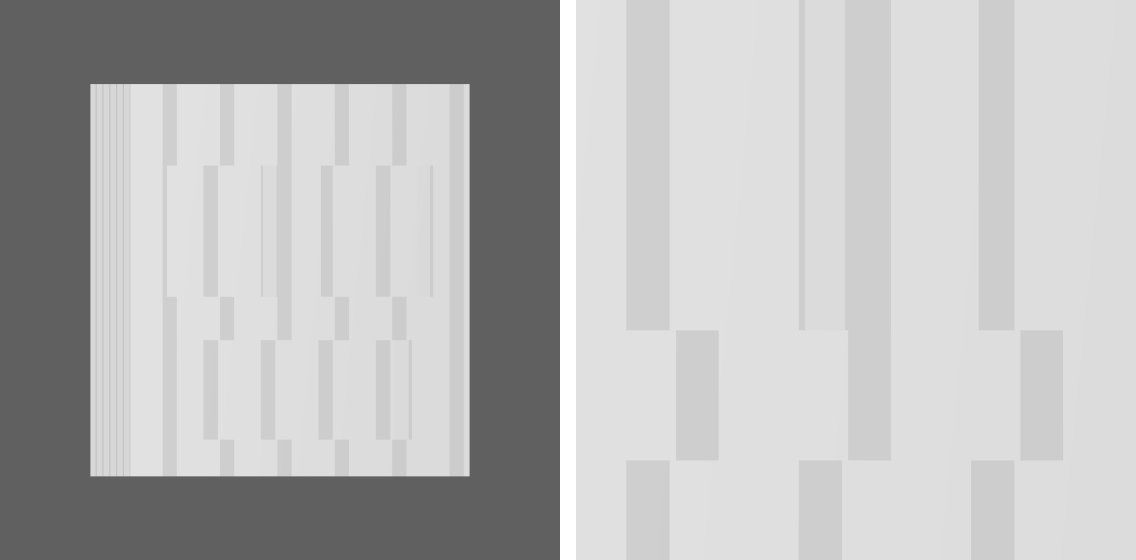
Left, the full canvas; right, a detail of the centre.
Reproduce this pattern procedurally as a WebGL 2 fragment shader.

```glsl
#version 300 es
precision highp float;
// A pale panel of staggered vertical slats with a ribbed left edge, on a dark grey field.

uniform vec2 u_resolution;
out vec4 outColor;

// Smoothed coverage of the interval from a to b, with pixel size px
float span(float v, float a, float b, float px) {
    float h = 0.5 * px;
    return clamp((min(v + h, b) - max(v - h, a)) / px, 0.0, 1.0);
}

void main() {
    // Canvas of 768 units, measured from the top left
    vec2 px = 768.0 / u_resolution;
    vec2 p = gl_FragCoord.xy * px;
    p.y = 768.0 - p.y;

    // Horizontal bands: tall and short shifted rows, plain rows elsewhere
    float tallRow = span(p.y, 227.0, 407.0, px.y);
    float shortRow = span(p.y, 466.5, 603.0, px.y);
    float plainRow = 1.0 - tallRow - shortRow;

    // Slats, evenly spaced; shifted rows sit between the plain ones
    float slat = 0.0;
    for (int i = 0; i < 6; i++) {
        float plainX = 223.0 + 78.72 * float(i);
        slat += plainRow * span(p.x, plainX, plainX + 19.5, px.x);
        if (i < 4) {
            float shiftX = 279.0 + 78.8 * float(i);
            slat += shortRow * span(p.x, shiftX, shiftX + 19.8, px.x);
            float startX = shiftX + (i == 2 ? 3.5 : 0.0);
            float endX = shiftX + (i == 1 ? 3.0 : 19.8);
            slat += tallRow * span(p.x, startX, endX, px.x);
        }
    }

    // Columns that run through the shifted rows, and narrow end slats
    slat += (tallRow + shortRow) * span(p.x, 616.6, 636.1, px.x);
    slat += tallRow * (span(p.x, 223.0, 229.0, px.x)
                     + span(p.x, 379.0, 400.0, px.x)
                     + span(p.x, 589.5, 594.0, px.x));
    slat += shortRow * (span(p.x, 223.0, 242.5, px.x)
                      + span(p.x, 560.5, 565.0, px.x));

    // Faint shading beside the narrow slats
    float shade = tallRow * (span(p.x, 361.0, 379.0, px.x)
                           + 0.5 * span(p.x, 572.0, 589.5, px.x))
                + 0.4 * shortRow * span(p.x, 542.0, 560.5, px.x);

    // Panel face with a soft falloff to the right
    float falloff = smoothstep(180.0, 640.0, p.x + 0.1 * (p.y - 384.0));
    float face = mix(0.882, 0.859, falloff) - 0.015 * shade;
    face = mix(face, mix(0.812, 0.800, falloff), min(slat, 1.0));

    // Ribs along the left edge
    face = mix(face, 0.845, span(p.x, 124.0, 178.0, px.x));
    for (int i = 0; i < 6; i++) {
        float ribX = 131.0 + 9.35 * float(i);
        face = mix(face, 0.765, span(p.x, ribX, ribX + (i == 5 ? 1.0 : 1.7), px.x));
    }

    // Panel on the plain field, which is level at every edge and so tiles
    float panel = span(p.x, 124.0, 644.0, px.x) * span(p.y, 115.3, 653.3, px.y);
    outColor = vec4(vec3(mix(0.376, face, panel)), 1.0);
}
```
